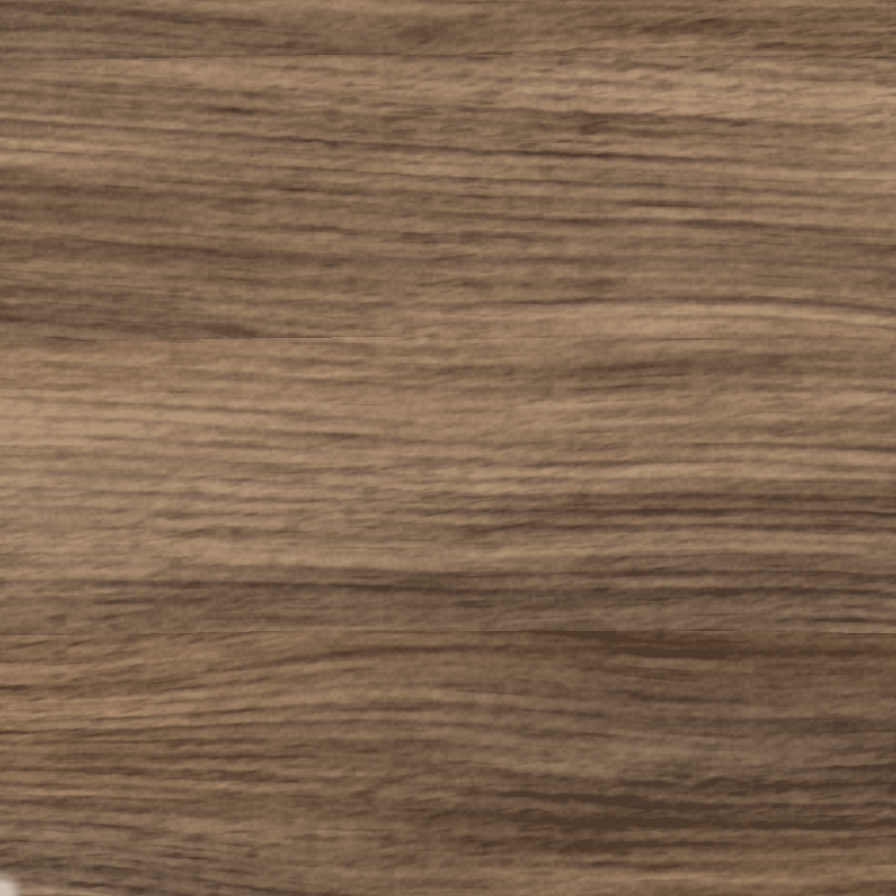
A three.js fragment shader for this texture:

```glsl
// Walnut veneer: horizontal boards with wavy growth rings, fibres and slanted pores.
varying vec2 vUv;

// Colours
const vec3 DARK_WOOD = vec3(0.375, 0.287, 0.215);
const vec3 LIGHT_WOOD = vec3(0.630, 0.517, 0.408);
const vec3 VIOLET_TINT = vec3(0.000, 0.002, 0.014);
const vec3 GLARE = vec3(0.86, 0.80, 0.75);

// Boards, listed from the lowest seam upwards
const vec3 SEAMS = vec3(0.295, 0.622, 0.937);
const vec3 SEAM_DEPTH = vec3(0.12, 0.16, 0.34);
const vec3 TONE_STEPS = vec3(0.20, -0.04, -0.16);
const vec3 SLOPE_STEPS = vec3(0.010, 0.055, -0.06);
const float SEAM_WIDTH = 0.005;

// Broad dark and pale bands
const vec3 BAND_CENTRES = vec3(0.13, 0.49, 0.895);
const vec3 BAND_WIDTHS = vec3(0.07, 0.09, 0.035);
const vec3 BAND_TONES = vec3(-0.24, 0.20, 0.28);

// Grain
const float BASE_TONE = 0.33;
const float WAVE_HEIGHT = 0.042;
const float RIPPLE_HEIGHT = 0.0035;
const float RING_COUNT = 50.0;
const float RING_DEPTH = 0.52;
const float PORE_SLANT = 0.16;
const float PORE_DEPTH = 0.30;
const float FIBRE_DEPTH = 0.24;
const float GLARE_RADIUS = 0.032;

float hash(vec2 p) {
  vec3 q = fract(p.xyx * 0.1031);
  q += dot(q, q.yzx + 33.33);
  return fract((q.x + q.y) * q.z);
}

// Smooth value noise from 0 to 1
float noise(vec2 p) {
  vec2 cell = floor(p);
  vec2 f = fract(p);
  f = f * f * (3.0 - 2.0 * f);
  float low = mix(hash(cell), hash(cell + vec2(1.0, 0.0)), f.x);
  float high = mix(hash(cell + vec2(0.0, 1.0)), hash(cell + 1.0), f.x);
  return mix(low, high, f.y);
}

// Noise from -1 to 1, scaled apart along and across the grain
float streak(vec2 p, float along, float across, float seed) {
  return 2.0 * noise(p * vec2(along, across) + seed) - 1.0;
}

// Dark latewood that builds slowly and ends at a firmer edge
float growthRings(vec2 p) {
  float phase = p.y * RING_COUNT + 3.2 * noise(p * vec2(1.1, 7.0) + 31.0);
  float s = fract(phase);
  float late = smoothstep(0.20, 0.72, s) * (1.0 - smoothstep(0.72, 1.0, s));
  float weight = 0.2 + 0.8 * hash(vec2(floor(phase), 7.0));
  return late * weight * (0.2 + 1.2 * noise(p * vec2(3.0, 26.0) + 53.0));
}

void main() {
  vec2 uv = vUv;

  // Board layout
  float boardY = uv.y + 0.006 * streak(uv, 2.5, 0.0, 5.0);
  vec3 above = step(SEAMS, vec3(boardY));
  float board = dot(above, vec3(1.0));
  vec3 blend = smoothstep(SEAMS - 0.012, SEAMS + 0.012, vec3(boardY));
  vec3 gap = abs(vec3(boardY) - SEAMS);
  vec3 seamLine = 1.0 - smoothstep(vec3(0.0), vec3(SEAM_WIDTH), gap);
  float seam = dot(SEAM_DEPTH, seamLine) * noise(uv * vec2(5.0, 1.0) + 3.0);

  // Bend the grain in long waves, then roughen it with short ripples
  float seed = board * 17.0;
  vec2 p = uv;
  p.y += dot(SLOPE_STEPS, above) * uv.x;
  p.y += WAVE_HEIGHT * (noise(uv * vec2(2.3, 3.5) + seed) - 0.5);
  vec2 slanted = vec2(uv.x, p.y - PORE_SLANT * uv.x);
  float figure = smoothstep(0.3, 0.75, noise(uv * vec2(2.0, 9.0) + 71.0));
  p.y += RIPPLE_HEIGHT * (0.3 + 0.7 * figure) * (noise(slanted * vec2(62.0, 90.0)) - 0.5);
  p.y += board * 0.37;

  // Broad bands
  vec3 reach = (vec3(uv.y) - BAND_CENTRES) / BAND_WIDTHS;
  float tone = BASE_TONE + dot(TONE_STEPS, blend);
  tone += dot(BAND_TONES, exp(-reach * reach));
  tone += 0.24 * streak(p, 0.8, 9.0, 11.0);

  // Rings and fibres
  tone += 0.27 * streak(p, 1.4, 29.0, 23.0);
  tone += 0.25 * streak(p, 2.8, 74.0, 37.0);
  tone += 0.19 * streak(p, 8.0, 145.0, 43.0);
  float rings = growthRings(p);
  tone += RING_DEPTH * (0.17 - rings);
  float fibres = smoothstep(0.60, 0.92, noise(p * vec2(15.0, 200.0) + 19.0));
  tone -= FIBRE_DEPTH * (fibres - 0.14);

  // Slanted pores and fine tooth
  float pores = smoothstep(0.58, 0.90, noise(slanted * vec2(46.0, 190.0) + 9.0));
  tone -= PORE_DEPTH * (0.3 + 0.7 * figure) * (pores - 0.15);
  tone += 0.14 * streak(slanted, 72.0, 215.0, 61.0);
  tone += 0.09 * streak(uv, 235.0, 235.0, 83.0);

  // Seams and dimmer lower right side
  tone -= seam;
  tone -= 0.28 * uv.x * (1.0 - uv.y) - 0.07;
  tone = clamp(tone, -0.25, 1.25);

  vec3 colour = mix(DARK_WOOD, LIGHT_WOOD, tone);
  colour += VIOLET_TINT * (rings + seam);
  colour += vec3(0.008, 0.0, -0.008) * streak(p, 1.2, 6.0, 97.0);

  // Small glare in the lower left corner
  float glare = 1.0 - smoothstep(0.3, 1.0, length(uv) / GLARE_RADIUS);
  gl_FragColor = vec4(mix(colour, GLARE, 0.85 * glare), 1.0);
}
```
